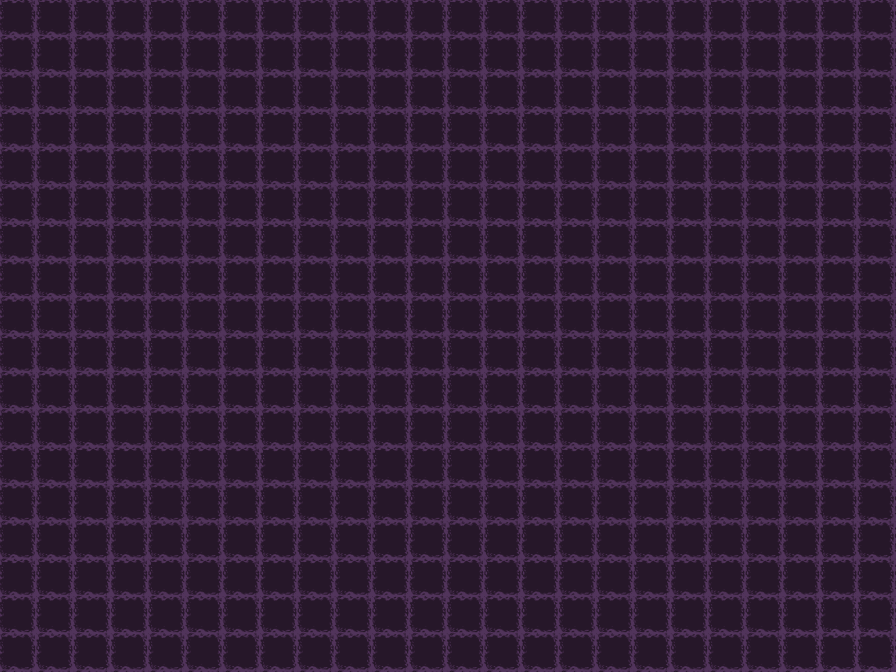
Reproduce this pattern procedurally as a Shadertoy shader.

```glsl
// A dark plum field ruled into 24 by 18 square cells by frayed violet lines.
// Each line has a hair-thin core inside a band of fine specks, cut from periodic
// noise so every cell repeats the same edge. Supersampling smooths the result.

const vec2 CELLS = vec2(24.0, 18.0);
const vec2 LINE_POS = vec2(0.955, 0.045);   // line centres within a cell
const float CORE = 0.013;                   // half width of the solid core
const float REACH = 0.15;                   // furthest extent of the specks
const float CONTRAST = 1.45;                // separation of specks and gaps
const int SAMPLES = 4;

const vec3 FIELD = vec3(0.150, 0.090, 0.160);
const vec3 FRINGE = vec3(0.225, 0.139, 0.249);
const vec3 THREAD = vec3(0.318, 0.202, 0.355);

float hash(vec2 p) {
    vec3 v = fract(vec3(p.xyx) * 0.1031);
    v += dot(v, v.yzx + 33.33);
    return fract((v.x + v.y) * v.z);
}

// Value noise that repeats along x after the given period.
float stripNoise(vec2 p, float period, float seed) {
    vec2 i = floor(p);
    vec2 f = smoothstep(0.0, 1.0, fract(p));
    float x0 = mod(i.x, period);
    float x1 = mod(i.x + 1.0, period);
    float y = i.y + seed;
    float low = mix(hash(vec2(x0, y)), hash(vec2(x1, y)), f.x);
    float high = mix(hash(vec2(x0, y + 1.0)), hash(vec2(x1, y + 1.0)), f.x);
    return mix(low, high, f.y);
}

// Strength of one speckled line: positive in the fringe, larger in the thread.
float frayedLine(float along, float across, vec2 grain, float slant, float seed) {
    float d = abs(across);
    vec2 p = vec2(along + slant * across, across) * grain;
    float wear = 0.5 + CONTRAST * (stripNoise(p, grain.x, seed) - 0.5);
    float strength = 0.1 + 0.85 * wear - d / REACH;
    return d < CORE ? max(strength, 0.6) : strength;
}

vec3 pattern(vec2 p) {
    // Signed offset from the nearest vertical and horizontal line.
    vec2 offset = fract(p - LINE_POS + 0.5) - 0.5;
    vec2 local = fract(p);
    float upright = frayedLine(local.y, offset.x, vec2(27.0, 28.0), 0.5, 57.0);
    float level = frayedLine(local.x, offset.y - 0.008, vec2(19.0, 32.0), -0.9, 131.0);
    float strength = max(upright, level);
    vec3 color = mix(FIELD, FRINGE, step(0.0, strength));
    return mix(color, THREAD, step(0.2, strength));
}

void mainImage(out vec4 fragColor, in vec2 fragCoord) {
    vec3 sum = vec3(0.0);
    for (int j = 0; j < SAMPLES; j++) {
        for (int i = 0; i < SAMPLES; i++) {
            vec2 jitter = (vec2(i, j) + 0.5) / float(SAMPLES) - 0.5;
            sum += pattern((fragCoord + jitter) / iResolution.xy * CELLS);
        }
    }
    fragColor = vec4(sum / float(SAMPLES * SAMPLES), 1.0);
}
```
